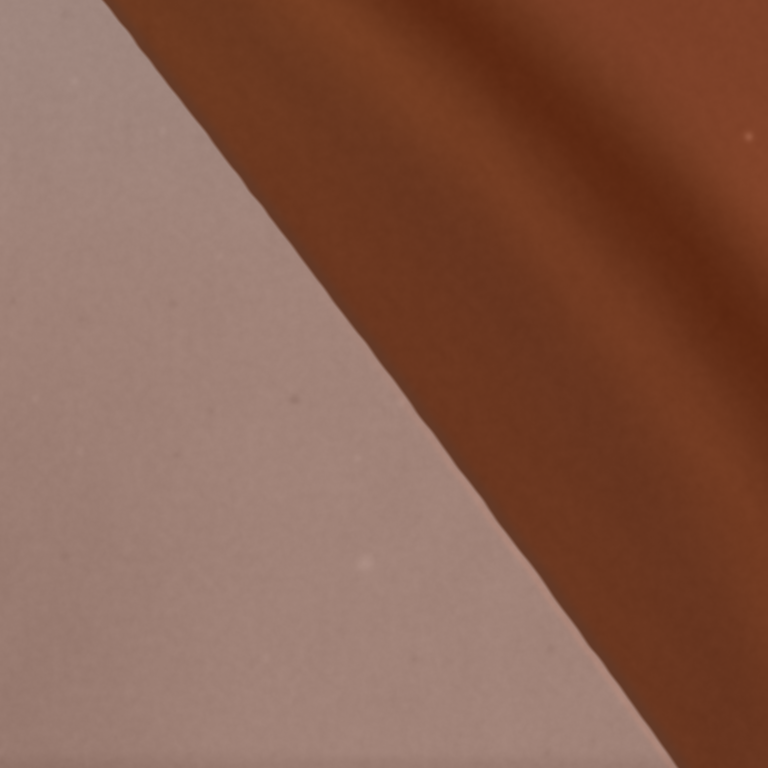
This texture is drawn by a Shadertoy shader. Its source:

```glsl
// Two matte surfaces meeting along a slanted, slightly bowed border: pale
// grained plaster at lower left, brown folded material at upper right.
// Curves give the border and fold; soft bands and gradient noise shade them.
#define EDGE_SOFT 0.0028
#define EDGE_BOW 0.030
#define FOLD_WIDTH 0.085
#define RIDGE_OFFSET 0.165
#define PLASTER_GRAIN 0.030
#define CLOTH_GRAIN 0.026
#define SPECK_CELLS 16.0
#define PLASTER vec3(0.630, 0.512, 0.470)
#define CLOTH vec3(0.420, 0.215, 0.123)
#define FOLD_DARK vec3(0.365, 0.158, 0.070)
#define CLOTH_LIT vec3(0.490, 0.253, 0.157)

vec2 hash2(vec2 p) {
    vec3 q = fract(vec3(p.xyx) * vec3(0.1031, 0.1030, 0.0973));
    q += dot(q, q.yzx + 33.33);
    return fract((q.xx + q.yz) * q.zy);
}

float gradientNoise(vec2 p) {
    vec2 i = floor(p), f = fract(p);
    vec2 u = f * f * f * (f * (f * 6.0 - 15.0) + 10.0);
    vec4 g;
    for (int k = 0; k < 4; k++) {
        vec2 corner = vec2(k & 1, k >> 1);
        g[k] = dot(hash2(i + corner + 50.0) * 2.0 - 1.0, f - corner);
    }
    return mix(mix(g.x, g.y, u.x), mix(g.z, g.w, u.x), u.y);
}

float fbm(vec2 p) {
    float sum = 0.0, amp = 0.5;
    for (int k = 0; k < 4; k++) {
        sum += amp * gradientNoise(p);
        p = mat2(1.6, 1.2, -1.2, 1.6) * p + 7.3;
        amp *= 0.6;
    }
    return sum;
}

// Soft bell of the given half width
float bell(float x, float width) {
    x /= width;
    return exp(-x * x);
}

// Sparse pits (negative) and bright flecks (positive)
float specks(vec2 p) {
    vec2 cell = floor(p * SPECK_CELLS);
    vec2 h = hash2(cell + 11.0), kind = hash2(cell + 83.0);
    float dist = length(fract(p * SPECK_CELLS) - 0.25 - 0.5 * h);
    return step(0.86, kind.x) * bell(dist, 0.09) * (kind.y > 0.6 ? 1.0 : -1.0);
}

vec3 plaster(vec2 p, float d) {
    vec3 col = PLASTER;
    // Cool top, dim left side and bottom rim
    col += vec3(-0.008, 0.012, 0.020) * smoothstep(0.55, 1.0, p.y);
    col -= 0.036 * smoothstep(0.40, 0.0, p.x) * smoothstep(0.85, 0.1, p.y);
    col -= 0.030 * smoothstep(0.025, 0.0, p.y);
    col += PLASTER_GRAIN * (fbm(p * 75.0) + 0.6 * fbm(p * vec2(13.0, 9.0)));
    col += 0.022 * specks(p);
    col -= 0.050 * bell(length(p - vec2(0.384, 0.479)), 0.007);
    col += 0.045 * bell(length(p - vec2(0.475, 0.267)), 0.010);
    // Warm lit lip, stronger toward the bottom
    col += vec3(0.045, 0.015, 0.005) * bell(d + 0.006, 0.005)
         * smoothstep(0.75, 0.25, p.y);
    return col;
}

vec3 cloth(vec2 p, float d) {
    float t = 1.0 - p.y;
    // Horizontal offset from the curved crease
    float f = p.x - (0.573 + 1.15 * t - 0.45 * t * t);
    f += 0.015 * gradientNoise(p * 6.0);
    vec3 col = CLOTH;
    col += vec3(0.012, 0.013, 0.003) * smoothstep(0.4, 0.0, t);
    // Raised band beside the crease, then the crease and the lit far side
    float ridge = bell(f + RIDGE_OFFSET, 0.065);
    col += vec3(0.036, 0.020, 0.012) * ridge;
    col -= vec3(0.012, 0.006, 0.000) * bell(f + 0.30, 0.07);
    col = mix(col, CLOTH_LIT, smoothstep(0.01, 0.22, f));
    col = mix(col, FOLD_DARK, 0.92 * bell(f + 0.01, FOLD_WIDTH));
    col += vec3(0.030, 0.016, 0.008) * bell(length(p - vec2(1.0, 0.70)), 0.14)
         * smoothstep(0.03, 0.12, f);
    // Fine nap, stretched along the slope
    vec2 along = vec2(0.62, -0.78);
    vec2 q = vec2(dot(p, along), dot(p, vec2(0.78, 0.62)));
    col += CLOTH_GRAIN * vec3(1.0, 0.8, 0.7)
         * (fbm(p * 65.0) + 0.7 * fbm(q * vec2(7.0, 24.0)));
    col += 0.09 * bell(length(p - vec2(0.975, 0.822)), 0.006);
    // Greyish contact shadow at the border
    return mix(col, vec3(0.365, 0.225, 0.165), 0.65 * bell(d - 0.003, 0.011));
}

void mainImage(out vec4 fragColor, in vec2 fragCoord) {
    vec2 p = fragCoord / iResolution.xy;
    float t = 1.0 - p.y;
    float border = 0.134 + 0.749 * t + EDGE_BOW * t * (1.0 - t);
    border += 0.003 * gradientNoise(vec2(p.y * 42.0, 3.5));
    float d = (p.x - border) * 0.80;
    float soft = max(EDGE_SOFT, 0.8 / iResolution.y);
    vec3 col = mix(plaster(p, d), cloth(p, d), smoothstep(-soft, soft, d));
    fragColor = vec4(clamp(col, 0.0, 1.0), 1.0);
}
```
